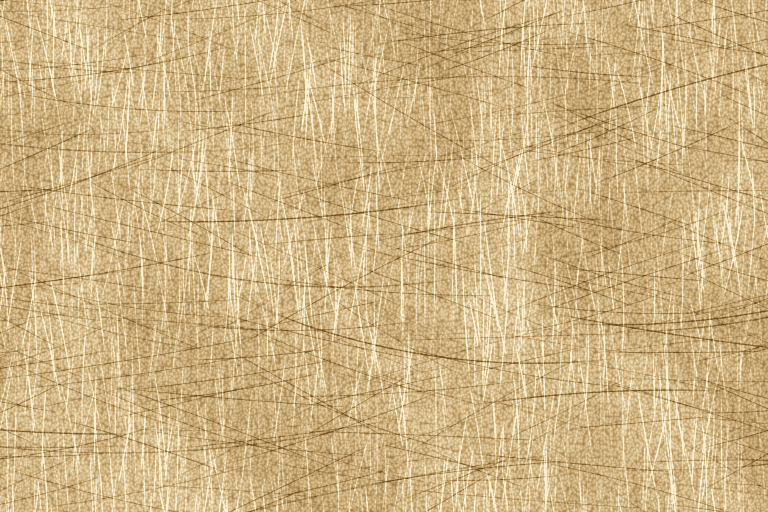
Reproduce this texture procedurally as a Shadertoy shader.

```glsl
const vec3 DEEP_BRONZE = vec3(0.44, 0.31, 0.13);
const vec3 BRASS = vec3(0.79, 0.67, 0.46);
const vec3 PALE_GOLD = vec3(1.0, 0.95, 0.83);
const float HALF_PI = 1.5708;

vec4 hash4(vec2 cell) {
    vec4 q = fract(cell.xyxy * vec4(0.1031, 0.1030, 0.0973, 0.1099));
    q += dot(q, q.wzxy + 33.33);
    return fract((q.xxyz + q.yzzw) * q.zywx);
}

vec2 rotate(vec2 p, float angle) {
    float c = cos(angle), s = sin(angle);
    return vec2(c * p.x + s * p.y, c * p.y - s * p.x);
}

// Distance to the nearest scattered point, in cell units
float cellular(vec2 p) {
    vec2 home = floor(p);
    float nearest = 2.0;
    for (int j = -1; j <= 1; j++)
    for (int i = -1; i <= 1; i++) {
        vec2 cell = home + vec2(i, j);
        nearest = min(nearest, length(cell + hash4(cell + 71.0).xy - p));
    }
    return nearest;
}

// Broad, softly warped sheen, roughly -1 to 1
float sheen(vec2 p) {
    float sum = 0.0, gain = 0.5;
    for (int i = 0; i < 5; i++) {
        float k = float(i);
        p = rotate(p, 0.35 * sin(k * 2.3 + 1.0));
        p += 0.06 * sin(p.yx * vec2(9.0, 13.0) + k * 1.9);
        sum += gain * sin(p.x * (8.0 + 6.5 * k) + k * 2.1) * cos(p.y * (4.0 + 3.0 * k) + k);
        gain *= 0.85;
    }
    return sum;
}

// One layer of tapered, bent scratches; cell = (along, across)
float scratches(vec2 p, float angle, vec2 cell, float slope, float bend,
                float halfWidth, float blur, float seed) {
    vec2 q = rotate(p, angle) + 20.0 + seed * vec2(0.37, 0.23);
    vec2 home = floor(q / cell);
    float sum = 0.0;
    for (int j = -1; j <= 1; j++)
    for (int i = -1; i <= 1; i++) {
        vec2 id = home + vec2(i, j);
        vec4 place = hash4(id + seed * 17.0);
        vec4 form = hash4(id + seed * 29.0 + 113.0);
        vec2 d = q - (id + place.xy) * cell;
        float halfLength = cell.x * mix(0.25, 0.6, form.x);
        float curve = d.x * (slope * (2.0 * form.y - 1.0) + d.x * bend * (form.z - 0.35));
        float line = 1.0 - smoothstep(halfWidth - blur, halfWidth + blur, abs(d.y - curve));
        float taper = 1.0 - smoothstep(0.5, 1.0, abs(d.x) / halfLength);
        sum += line * taper * form.w;
    }
    return sum;
}

vec3 metal(float tone) {
    vec3 color = mix(DEEP_BRONZE, BRASS, smoothstep(0.0, 1.0, 0.0) + clamp((tone - 0.33) / 0.353, 0.0, 1.0));
    return mix(color, PALE_GOLD, clamp((tone - 0.683) / 0.267, 0.0, 1.0));
}

void mainImage(out vec4 fragColor, in vec2 fragCoord) {
    vec2 p = fragCoord / iResolution.y;
    float blur = 0.7 / iResolution.y;
    float glow = sheen(p);

    // Fine speckle and soft blotches
    float grain = 0.26 * (0.45 - cellular(p * vec2(185.0, 150.0)));
    grain += 0.10 * (0.45 - cellular(p * vec2(70.0, 38.0) + 9.0));

    // Bright scratches, close to upright
    float bright = 0.0;
    for (int i = 0; i < 7; i++) {
        float k = float(i);
        float lean = HALF_PI + 0.10 * sin(k * 2.4);
        bright += scratches(p, lean, vec2(0.22, 0.035), 0.17, 0.8, 0.0011, blur, k + 1.0);
    }

    // Dark scratches, mostly level
    float dark = 0.0;
    for (int i = 0; i < 11; i++) {
        float k = float(i);
        float tilt = 0.42 * sin(k * 2.4 + 0.5);
        dark += scratches(p, tilt, vec2(0.5, 0.09), 0.2, 0.5, 0.0009, blur, k + 11.0);
    }

    // Long sweeping arcs
    float arcs = 0.0;
    for (int i = 0; i < 2; i++) {
        float k = float(i);
        arcs += scratches(p, 0.2 * k - 0.05, vec2(0.9, 0.22), 0.14, 0.6, 0.0013, blur, k + 31.0);
    }

    float tone = 0.695 + 0.055 * glow + grain;
    tone += 0.27 * bright * (1.0 + 0.3 * glow);
    tone -= 0.27 * dark + 0.36 * arcs;
    fragColor = vec4(metal(tone), 1.0);
}
```
